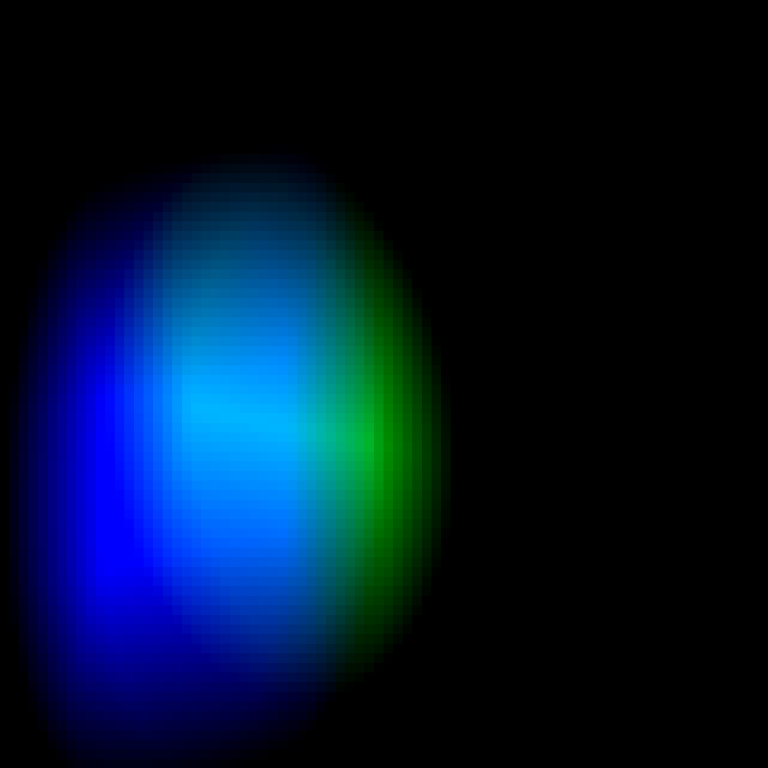
Reproduce this background procedurally as a WebGL 1 fragment shader.

```glsl
precision highp float;
// Two overlapping soft glows, blue and green, on black, shown in a mosaic of square cells.

uniform vec2 u_resolution;

#define CELLS 80.0
#define BLUE_CENTER vec2(0.254, 0.393)
#define BLUE_HALF vec2(0.248, 0.404)
#define BLUE_RAMP vec2(0.124, 0.293)
#define GREEN_CENTER vec2(0.365, 0.447)
#define GREEN_HALF vec2(0.227, 0.354)
#define GREEN_RAMP vec2(0.111, 0.348)
#define GREEN_PEAK 0.705
#define TILT 0.2

// Centre of the mosaic cell, with a one pixel blend into the next cell
vec2 mosaic(vec2 uv) {
  vec2 grid = uv * CELLS;
  vec2 pixel = min(CELLS / u_resolution, vec2(1.0));
  vec2 blend = smoothstep(1.0 - pixel, vec2(1.0), fract(grid));
  return (floor(grid) + 0.5 + blend) / CELLS;
}

// Glow with a flat core and linear ramps; it narrows away from its sheared axis
float glow(vec2 p, vec2 center, vec2 halfSize, vec2 ramp, float shear, float taper) {
  vec2 d = p - center;
  d.y -= shear * d.x;
  float height = d.y / halfSize.y;
  float width = halfSize.x * pow(max(1.0 - height * height, 0.0), taper);
  vec2 level = clamp((vec2(width, halfSize.y) - abs(d)) / ramp, 0.0, 1.0);
  return min(level.x, level.y) * sqrt(max(level.x, level.y));
}

void main() {
  vec2 p = mosaic(gl_FragCoord.xy / u_resolution);
  float blue = glow(p, BLUE_CENTER, BLUE_HALF, BLUE_RAMP, TILT, 0.25);
  float green = glow(p, GREEN_CENTER, GREEN_HALF, GREEN_RAMP, -TILT, 0.5);
  gl_FragColor = vec4(0.0, GREEN_PEAK * green, blue, 1.0);
}
```
